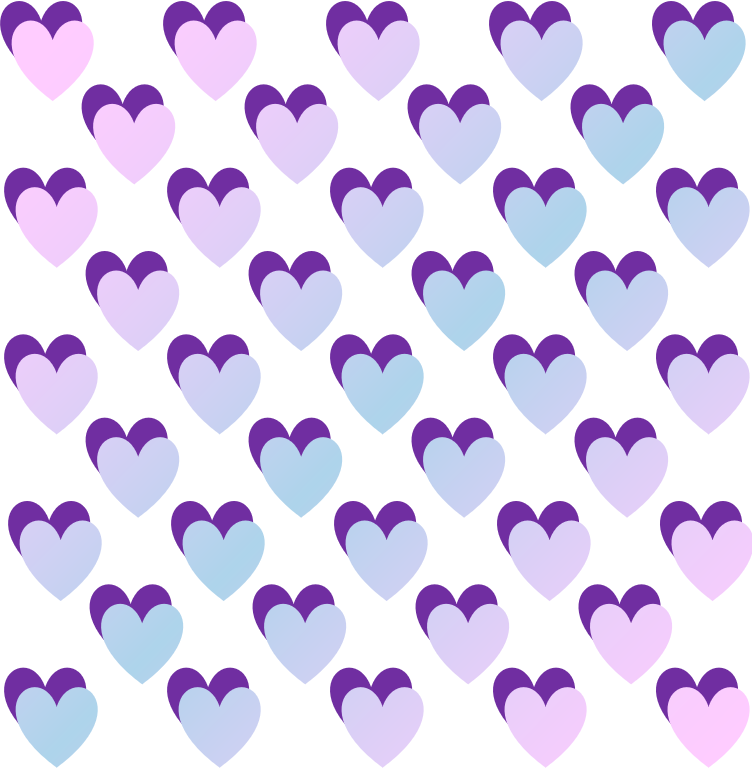
Reproduce this pattern procedurally as a WebGL 1 fragment shader.

```glsl
precision highp float;
// Staggered rows of heart pairs on white: a flat purple heart behind a pastel one.
// Each heart is a mirrored cubic curve, measured as a signed distance; one diagonal
// pink-blue-pink gradient runs across all of the front hearts.

uniform vec2 u_resolution;

// Lengths are fractions of the canvas height, with y pointing down.
const vec2 PITCH = vec2(0.2122, 0.1085);       // column and row spacing
const vec2 FRONT_OFFSET = vec2(0.0150, 0.0254);
const float HEART_SIZE = 0.1062;
const float LEFT_MARGIN = 0.0005;
const float ROW_DRIFT = 0.0052;                // sideways step between row pairs
const float ROWS = 9.0;
const int SEGMENTS = 28;

const vec3 PAPER = vec3(1.0);
const vec3 PURPLE = vec3(0.44, 0.18, 0.63);
const vec3 PINK = vec3(1.0, 0.80, 1.0);
const vec3 BLUE = vec3(0.68, 0.83, 0.92);

// Right half of a unit heart, from the notch (t = 0) to the tip (t = 1).
vec2 heartCurve(float t) {
  float s = 1.0 - t;
  return s * s * s * vec2(0.0, 0.25)
       + 3.0 * s * s * t * vec2(10.0 / 48.0, -1.0 / 3.0)
       + 3.0 * s * t * t * vec2(49.0 / 48.0, 0.25)
       + t * t * t * vec2(0.0, 1.0);
}

// Signed distance to a unit heart whose top centre is at the origin.
float heartDistance(vec2 p) {
  p.x = abs(p.x);
  float nearest = 1e3;
  float side = 1.0;
  vec2 a = heartCurve(0.0);
  for (int i = 1; i <= SEGMENTS; i++) {
    vec2 b = heartCurve(float(i) / float(SEGMENTS));
    vec2 edge = b - a;
    vec2 rel = p - a;
    float along = clamp(dot(rel, edge) / dot(edge, edge), 0.0, 1.0);
    nearest = min(nearest, length(rel - edge * along));
    // Flip the side each time a ray to the right crosses the outline.
    if ((a.y > p.y) != (b.y > p.y)) {
      if (p.x < a.x + edge.x * rel.y / edge.y) side = -side;
    }
    a = b;
  }
  return side * nearest;
}

// Smooth-edged coverage of a heart whose bounding box starts at the origin.
float heartMask(vec2 p, float size, float pixel) {
  float d = heartDistance(p / size - vec2(0.5, 0.0)) * size;
  return clamp(0.5 - d / pixel, 0.0, 1.0);
}

// Pastel colour along the canvas diagonal, bluest just past the middle.
vec3 diagonalPastel(vec2 uv) {
  float offCentre = abs(uv.x + uv.y - 1.05);
  float blueness = pow(clamp(1.0 - offCentre / 0.95, 0.0, 1.0), 1.6);
  return mix(PINK, BLUE, blueness);
}

// Left edge of a row: odd rows sit half a column over, row pairs drift unevenly.
float rowStart(float row) {
  float pair = floor(row / 2.0);
  float drift = floor((pair + 1.0) / 2.0) - step(4.0, pair);
  return LEFT_MARGIN + mod(row, 2.0) * 0.5 * PITCH.x + drift * ROW_DRIFT;
}

// Paint the heart pair of one row that lies nearest to p.
vec3 paintRow(vec3 base, vec2 p, float row, vec3 frontColor, float pixel) {
  float x = p.x - rowStart(row);
  float column = floor(x / PITCH.x + 0.1);
  float lastColumn = 4.0 - mod(row, 2.0);
  if (row < 0.0 || row >= ROWS || column < 0.0 || column > lastColumn) return base;

  vec2 local = vec2(x - column * PITCH.x, p.y - row * PITCH.y);
  vec3 color = mix(base, PURPLE, heartMask(local, HEART_SIZE, pixel));
  return mix(color, frontColor, heartMask(local - FRONT_OFFSET, HEART_SIZE, pixel));
}

void main() {
  vec2 uv = gl_FragCoord.xy / u_resolution;
  uv.y = 1.0 - uv.y;
  vec2 p = uv * vec2(u_resolution.x / u_resolution.y, 1.0);
  float pixel = 1.0 / u_resolution.y;
  vec3 pastel = diagonalPastel(uv);

  // A pair is taller than the row spacing, so the row above can reach in.
  float row = floor(p.y / PITCH.y);
  vec3 color = PAPER;
  for (int i = 0; i < 2; i++) {
    color = paintRow(color, p, row - 1.0 + float(i), pastel, pixel);
  }
  gl_FragColor = vec4(color, 1.0);
}
```
